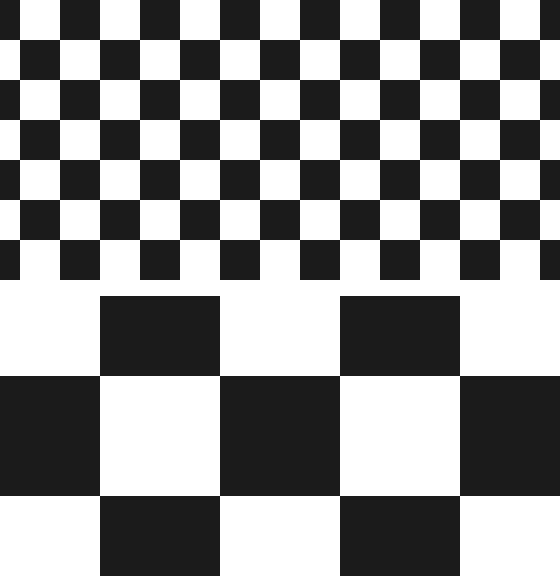
Top: the whole. Bottom: its middle third, enlarged.
Give the GLSL for this pattern, as a Shadertoy shader.

```glsl
// Square wave of period 2, +1 on even cells and -1 on odd, averaged over one pixel
vec2 cellSign(vec2 p, float pixel) {
    vec2 edgeDistance = 0.5 - abs(fract(p) - 0.5);
    vec2 parity = 1.0 - 2.0 * mod(floor(p), 2.0);
    return parity * clamp(2.0 * edgeDistance / pixel, 0.0, 1.0);
}

void mainImage(out vec4 fragColor, in vec2 fragCoord) {
    // Seven rows of square cells, columns shifted by half a cell
    float pixel = 7.0 / iResolution.y;
    vec2 p = fragCoord * pixel + vec2(0.5, 0.0);

    // Equal signs give a dark square, opposite signs a white one
    vec2 s = cellSign(p, pixel);
    float dark = 0.5 + 0.5 * s.x * s.y;

    fragColor = vec4(mix(vec3(1.0), vec3(0.104), dark), 1.0);
}
```
